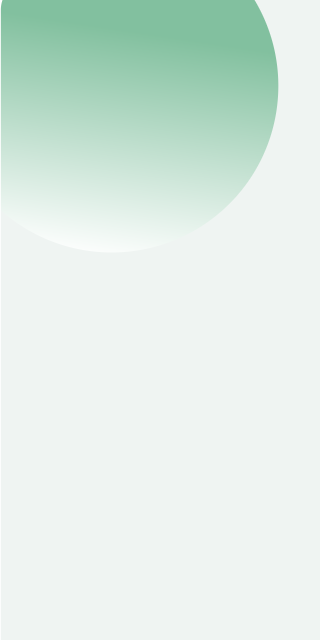
A WebGL 1 fragment shader for this background:

```glsl
precision mediump float;
// A pale panel with a large green disc fading to white, cropped by the top left corner.

uniform vec2 u_resolution;

// Lengths are in canvas heights
#define DISC_CENTER vec2(0.1745, 0.8659)
#define DISC_RADIUS 0.2604
#define FADE_START 0.018
#define FADE_END 0.383
#define FADE_TILT 0.15
#define PANEL_LEFT 0.0013
#define CORNER_RADIUS 0.048
#define CORNER_DROP 0.0156
#define PANEL_COLOR vec3(0.937, 0.957, 0.949)
#define DISC_GREEN vec3(0.510, 0.753, 0.622)
#define WHITE vec3(1.0)

// Antialiased coverage of a signed distance, one pixel wide
float coverage(float dist) {
    return clamp(0.5 - dist * u_resolution.y, 0.0, 1.0);
}

// Panel edge: straight on the left, rounding off at the top
float panelDistance(vec2 p) {
    vec2 corner = vec2(PANEL_LEFT + CORNER_RADIUS, 1.0 - CORNER_DROP);
    vec2 outward = max(vec2(corner.x - p.x, p.y - corner.y), 0.0);
    return length(outward) - CORNER_RADIUS;
}

// Slightly tilted fade from green at the top to white at the bottom
vec3 discColor(vec2 p) {
    float depth = 1.0 - p.y - FADE_TILT * p.x;
    float fade = clamp((depth - FADE_START) / (FADE_END - FADE_START), 0.0, 1.0);
    return mix(DISC_GREEN, WHITE, fade);
}

void main() {
    vec2 p = gl_FragCoord.xy / u_resolution.y;

    // Disc over the panel
    float disc = coverage(length(p - DISC_CENTER) - DISC_RADIUS);
    vec3 color = mix(PANEL_COLOR, discColor(p), disc);

    // Thin white margin outside the panel
    color = mix(WHITE, color, coverage(panelDistance(p)));

    gl_FragColor = vec4(color, 1.0);
}
```
